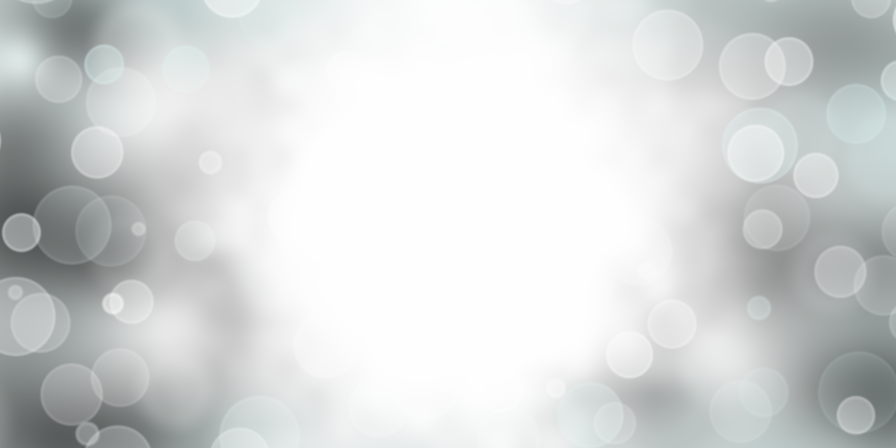
This background is drawn by a WebGL 2 fragment shader. Its source:

```glsl
#version 300 es
precision highp float;
// Pale bokeh backdrop: a white central bloom over a grey-teal field.
// Soft shadows and glows shape the field; jittered grids scatter
// translucent discs with thin rims, from broad blurs to small dots.

uniform vec2 u_resolution;
out vec4 outColor;

const vec3  NEUTRAL = vec3(0.99, 0.985, 0.985);
const vec3  TEAL = vec3(0.94, 1.02, 1.01);
const vec3  WHITE = vec3(0.995);
const vec3  DISC_TEAL = vec3(0.86, 0.95, 0.94);
const float BASE_LIGHT = 0.80;
const float DARKEST = 0.25;
const vec2  BLOOM_CENTRE = vec2(1.015, 0.53);
const vec2  BLOOM_SIZE = vec2(0.46, 0.50);
const float BLOOM_INNER = 0.72;
const float BLOOM_OUTER = 1.65;
const float BLOOM_WOBBLE = 0.34;
const float RIM_WIDTH = 0.006;

float hash(vec2 p) {
    return fract(sin(dot(p, vec2(127.1, 311.7))) * 43758.5453);
}

float noise(vec2 p) {
    vec2 i = floor(p), f = fract(p);
    f = f * f * (3.0 - 2.0 * f);
    float low = mix(hash(i), hash(i + vec2(1, 0)), f.x);
    float high = mix(hash(i + vec2(0, 1)), hash(i + vec2(1, 1)), f.x);
    return mix(low, high, f.y);
}

// Elliptical Gaussian spot
float spot(vec2 p, vec2 centre, vec2 spread) {
    vec2 q = (p - centre) / spread;
    return exp(-dot(q, q));
}

// Brightness of the blurred field behind the discs
float fieldLight(vec2 p) {
    float light = BASE_LIGHT;
    // Left shadows
    light -= 0.42 * spot(p, vec2(0.05, 0.50), vec2(0.20, 0.15));
    light -= 0.24 * spot(p, vec2(0.23, 0.43), vec2(0.13, 0.10));
    light -= 0.34 * spot(p, vec2(0.17, 0.94), vec2(0.14, 0.12));
    light -= 0.24 * spot(p, vec2(0.02, 0.70), vec2(0.13, 0.10));
    light -= 0.38 * spot(p, vec2(0.18, 0.02), vec2(0.32, 0.15));
    light -= 0.16 * spot(p, vec2(0.02, 0.22), vec2(0.20, 0.22));
    light -= 0.20 * spot(p, vec2(0.52, 0.32), vec2(0.12, 0.16));
    light -= 0.15 * spot(p, vec2(0.52, 0.66), vec2(0.12, 0.20));
    // Right shadows
    light -= 0.38 * spot(p, vec2(1.96, 0.12), vec2(0.18, 0.14));
    light -= 0.20 * spot(p, vec2(2.00, 0.40), vec2(0.20, 0.12));
    light -= 0.16 * spot(p, vec2(1.69, 0.42), vec2(0.20, 0.18));
    light -= 0.28 * spot(p, vec2(1.40, 0.11), vec2(0.15, 0.12));
    light -= 0.18 * spot(p, vec2(1.88, 0.92), vec2(0.24, 0.14));
    // Pale glows
    light += 0.16 * spot(p, vec2(0.38, 0.76), vec2(0.16, 0.12));
    light += 0.20 * spot(p, vec2(0.05, 0.87), vec2(0.06, 0.06));
    light += 0.16 * spot(p, vec2(0.40, 0.25), vec2(0.14, 0.10));
    light += 0.16 * spot(p, vec2(1.60, 0.20), vec2(0.12, 0.10));
    light += 0.12 * spot(p, vec2(0.90, 1.00), vec2(0.35, 0.10));
    return max(light, DARKEST);
}

// One layer of scattered discs, each only ever lightening what lies below
vec3 addDiscs(vec3 colour, vec2 p, float cellSize, vec2 radii, float soft,
              float density, float strength, float seed) {
    soft = max(soft, 1.5 / u_resolution.y);
    vec2 home = floor(p / cellSize);
    for (int y = -1; y <= 1; y++)
    for (int x = -1; x <= 1; x++) {
        vec2 cell = home + vec2(x, y);
        vec2 key = cell + seed;
        vec2 jitter = vec2(hash(key), hash(key + 17.3));
        vec2 centre = (cell + 0.1 + 0.8 * jitter) * cellSize;
        float radius = mix(radii.x, radii.y, hash(key + 31.7));
        float edge = length(p - centre) - radius;
        float fill = 1.0 - smoothstep(-soft, soft, edge);
        float rim = fill * smoothstep(-RIM_WIDTH - soft, 0.0, edge);
        float present = step(hash(key + 47.9), density);
        float alpha = present * strength * mix(0.35, 1.0, hash(key + 59.1));
        float tealness = smoothstep(0.5, 1.0, hash(key + 71.3));
        vec3 tint = max(colour, mix(WHITE, DISC_TEAL, tealness));
        colour = mix(colour, tint, alpha * (fill + 0.45 * rim));
    }
    return colour;
}

void main() {
    vec2 p = gl_FragCoord.xy / u_resolution.y;
    p.x += 1.0 - 0.5 * u_resolution.x / u_resolution.y;

    // Cool tint grows toward the border, broken up by slow noise
    vec2 away = abs(p - vec2(1.0, 0.5)) / vec2(1.0, 0.5);
    float cool = smoothstep(0.55, 1.0, max(away.x, away.y));
    cool *= 0.5 + 0.5 * noise(p * 4.0);
    float mottling = 0.08 * (noise(p * 7.0 + 5.0) - 0.5);
    vec3 colour = (fieldLight(p) + mottling) * mix(NEUTRAL, TEAL, cool);

    // Out-of-focus discs lie under the bloom
    colour = addDiscs(colour, p, 0.26, vec2(0.07, 0.12), 0.035, 0.65, 0.26, 3.0);

    // Irregular white bloom
    float reach = length((p - BLOOM_CENTRE) / BLOOM_SIZE);
    float wobble = 0.65 * noise(p * 8.0) + 0.35 * noise(p * 17.0) - 0.5;
    reach += BLOOM_WOBBLE * wobble;
    float bloom = 1.0 - smoothstep(BLOOM_INNER, BLOOM_OUTER, reach);
    colour = mix(colour, WHITE, bloom);

    // Crisp discs from large to small
    colour = addDiscs(colour, p, 0.20, vec2(0.065, 0.095), 0.004, 0.60, 0.34, 11.0);
    colour = addDiscs(colour, p, 0.18, vec2(0.040, 0.070), 0.004, 0.45, 0.42, 23.0);
    colour = addDiscs(colour, p, 0.22, vec2(0.012, 0.028), 0.005, 0.40, 0.50, 37.0);
    outColor = vec4(clamp(colour, 0.0, 1.0), 1.0);
}
```
